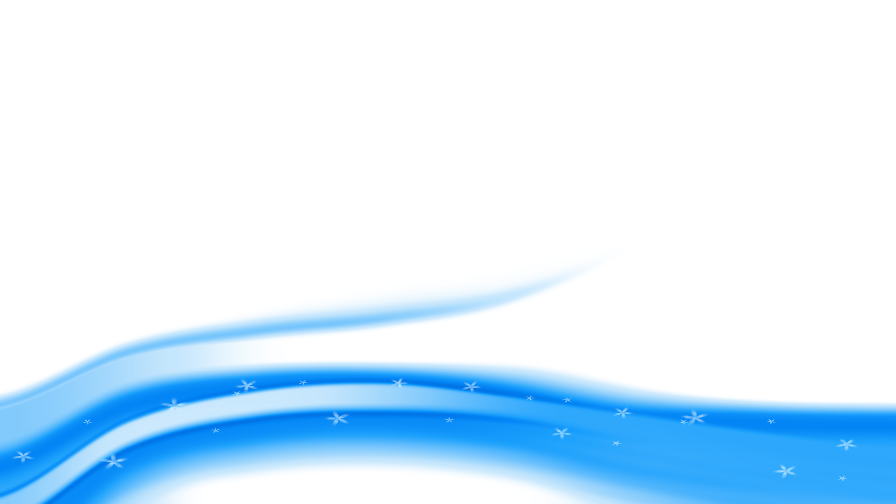
Write a Shadertoy shader that draws this background.

```glsl
// Flowing blue silk ribbons with a fading wisp on a white ground.
// Each fold is bounded by a smooth spline; the distances to the splines set
// a tint depth, which a white-to-blue ramp turns into colour.

const float KNOTS = 7.0; // spline intervals across the canvas

float hash(float n) { return fract(sin(n * 91.37) * 437.58); }

vec2 gradientAt(vec2 cell) {
    float angle = 6.2832 * hash(dot(cell, vec2(1.0, 57.3)));
    return vec2(cos(angle), sin(angle));
}

float gradientNoise(vec2 p) {
    vec2 i = floor(p), f = p - i;
    vec2 w = f * f * f * (f * (f * 6.0 - 15.0) + 10.0);
    vec2 e = vec2(1.0, 0.0);
    float low = mix(dot(gradientAt(i), f), dot(gradientAt(i + e.xy), f - e.xy), w.x);
    float high = mix(dot(gradientAt(i + e.yx), f - e.yx), dot(gradientAt(i + e.xx), f - e.xx), w.x);
    return mix(low, high, w.y);
}

// Catmull-Rom height through evenly spaced knots
float spline(float u, float h[8]) {
    float s = clamp(u, 0.0, 0.9999) * KNOTS;
    int i = int(s);
    float f = s - float(i);
    float a = h[max(i - 1, 0)], b = h[i], c = h[i + 1], d = h[min(i + 2, 7)];
    return b + 0.5 * f * (c - a + f * (2.0 * a - 5.0 * b + 4.0 * c - d
             + f * (3.0 * (b - c) + d - a)));
}

float bell(float d, float width) { return exp(-d * d / (width * width)); }

// 1 below an edge, 0 above it
float below(float d, float softness) { return 1.0 - smoothstep(-softness, softness, d); }

float wispEdge(float u) { return spline(u, float[8](0.197, 0.301, 0.343, 0.368, 0.412, 0.521, 0.70, 0.91)); }
float crestEdge(float u) { return spline(u, float[8](0.109, 0.229, 0.266, 0.271, 0.255, 0.211, 0.194, 0.190)); }
float creaseEdge(float u) { return spline(u, float[8](0.016, 0.164, 0.225, 0.241, 0.215, 0.176, 0.139, 0.109)); }
float foldEdge(float u) { return spline(u, float[8](-0.042, 0.118, 0.178, 0.190, 0.176, 0.132, 0.090, 0.062)); }
float hemEdge(float u) { return spline(u, float[8](-0.16, 0.032, 0.093, 0.106, 0.079, 0.016, -0.03, -0.04)); }

// Tint depth 0..1 to colour
vec3 ramp(float t) {
    vec3 c = mix(vec3(1.0), vec3(0.77, 0.90, 0.99), smoothstep(0.0, 0.25, t));
    c = mix(c, vec3(0.53, 0.80, 0.99), clamp((t - 0.25) / 0.25, 0.0, 1.0));
    c = mix(c, vec3(0.31, 0.71, 0.99), clamp((t - 0.5) / 0.2, 0.0, 1.0));
    c = mix(c, vec3(0.11, 0.63, 0.99), clamp((t - 0.7) / 0.15, 0.0, 1.0));
    c = mix(c, vec3(0.01, 0.52, 0.96), clamp((t - 0.85) / 0.13, 0.0, 1.0));
    return mix(c, vec3(0.0, 0.38, 0.83), clamp((t - 0.98) / 0.22, 0.0, 1.0));
}

// Thin upper sheet trailing off into a wisp
float wispDepth(float u, float d) {
    float reach = mix(0.015, 0.045, smoothstep(0.1, 0.5, u));
    float glow = d > 0.0 ? 0.65 * bell(d, 0.016) + 0.35 * bell(d, reach) : bell(d, 0.014);
    float sheet = below(d, 0.014) * 0.52 * (1.0 - smoothstep(0.0, 0.36, u));
    return max(sheet, glow * 0.56 * (1.0 - smoothstep(0.36, 0.74, u)));
}

// Main ribbon: crest, pale strip under the crease, second fold, pale hem
float ribbonDepth(float u, float dCrest, float dCrease, float dFold, float dHem) {
    float right = smoothstep(0.45, 0.75, u);
    float t = mix(0.78, 0.98, bell(dCrest + 0.035, 0.03));
    float strip = mix(0.2, 0.8, smoothstep(0.3, 0.64, u)) + 0.3 * (1.0 - smoothstep(0.0, 0.16, u));
    t = mix(t, strip, below(dCrease, 0.008));
    t = mix(t, mix(0.95, 0.78, right), below(dFold, 0.013));
    float hem = 0.5 * (1.0 - smoothstep(0.05, 0.25, u)) + 0.4 * smoothstep(0.55, 0.85, u);
    t = mix(t, hem, below(dHem, 0.055));
    float lines = 0.28 * bell(dCrease, 0.006) + 0.14 * bell(dFold + 0.010, 0.007);
    float streaks = gradientNoise(vec2(u * 4.0, dFold * 38.0)) * (0.10 + 0.12 * right);
    return t + lines * (1.0 - right) + streaks * below(dHem, 0.2) * smoothstep(0.05, 0.4, t);
}

// Soft ragged blossom of five petals
float blossom(vec2 q, float seed) {
    q.y *= 1.7;
    float petal = 0.62 + 0.36 * cos(5.0 * atan(q.y, q.x) + 6.28 * seed);
    float ragged = 0.75 + 0.6 * gradientNoise(q * 3.0 + seed * 40.0);
    return (1.0 - smoothstep(petal * 0.35, petal, length(q))) * ragged;
}

void mainImage(out vec4 fragColor, in vec2 fragCoord) {
    vec2 uv = fragCoord / iResolution.xy;
    vec2 aspect = vec2(iResolution.x / iResolution.y, 1.0);
    float u = uv.x;
    float dCrest = uv.y - crestEdge(u);

    // Layers from back to front
    float depth = wispDepth(u, uv.y - wispEdge(u));
    float crestSoftness = 0.018 + 0.022 * bell(u - 0.64, 0.12);
    float ribbon = ribbonDepth(u, dCrest, uv.y - creaseEdge(u), uv.y - foldEdge(u), uv.y - hemEdge(u));
    depth = mix(depth, ribbon, below(dCrest, crestSoftness));
    vec3 color = ramp(depth);

    // Blossoms spaced along three of the folds, each with a small companion
    float petals = 0.0;
    for (int i = 0; i < 24; i++) {
        int row = i % 3;
        float k = float((i / 3) % 4), seed = hash(float(i) + 3.0);
        bool small = i >= 12;
        float x = (row == 0 ? 0.127 : row == 1 ? 0.195 : 0.026) + 0.25 * k + (small ? 0.05 + 0.1 * seed : 0.0);
        float y = row == 0 ? foldEdge(x) - 0.02 : row == 1 ? creaseEdge(x) : crestEdge(x) - 0.03;
        float size = small ? 0.012 : 0.022 + 0.018 * seed;
        petals = max(petals, blossom((uv - vec2(x, y)) * aspect / size, seed));
    }
    color = mix(color, vec3(0.93, 0.98, 1.0), clamp(petals * 0.65, 0.0, 0.8) * smoothstep(0.1, 0.4, depth));
    fragColor = vec4(color, 1.0);
}
```
